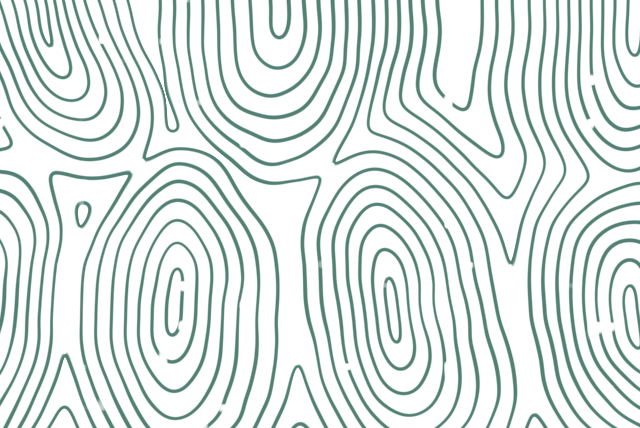
Reproduce this pattern procedurally as a WebGL 1 fragment shader.

```glsl
precision highp float;

uniform vec2 u_resolution;

const vec3 PAPER = vec3(1.0);
const vec3 INK = vec3(0.32, 0.505, 0.455);
const float LINES_PER_UNIT = 30.0;
const float HALF_WIDTH = 0.0037;
const float SOFTNESS = 0.0021;

float hash(vec2 p) {
  return fract(sin(dot(p, vec2(127.1, 311.7))) * 43758.5453);
}

float noise(vec2 p) {
  vec2 cell = floor(p);
  vec2 f = fract(p);
  f = f * f * f * (f * (f * 6.0 - 15.0) + 10.0);
  float low = mix(hash(cell), hash(cell + vec2(1.0, 0.0)), f.x);
  float high = mix(hash(cell + vec2(0.0, 1.0)), hash(cell + vec2(1.0)), f.x);
  return mix(low, high, f.y);
}

vec2 noise2(vec2 p) {
  return vec2(noise(p), noise(p + 37.3)) - 0.5;
}

// Distance to a tall, slanted knot; the rings stretch most near its heart
float knotDistance(vec2 p, vec2 center, float slant, float stretch) {
  vec2 d = p - center;
  d.x += slant * d.y;
  float tall = sqrt(d.y * d.y + stretch * stretch) - stretch;
  return length(vec2(d.x, 0.85 * tall));
}

// Two staggered rows of knots, blended into one height field
float grainHeight(vec2 p, float blend) {
  p += 0.075 * noise2(p * vec2(4.0, 3.0)) + 0.012 * noise2(p * 11.0);
  float sum = 0.0;
  for (int i = 0; i < 4; i++) {
    float n = float(i);
    vec2 lower = vec2(0.53 * n - 0.12, 0.28);
    vec2 upper = vec2(0.1 + 0.55 * n + 0.15 * n * (n - 1.0), 0.98);
    vec2 lowerJitter = 0.07 * noise2(vec2(n * 3.0, 5.0));
    vec2 upperJitter = 0.05 * noise2(vec2(n * 3.0, 9.0));
    float slant = 0.3 * (hash(vec2(n, 2.0)) - 0.5);
    float upperSlant = 0.35 * exp(-2.0 * n);
    sum += exp(-knotDistance(p, lower + lowerJitter, slant, 0.13) / blend);
    sum += exp(-knotDistance(p, upper + upperJitter, upperSlant, 0.17) / blend);
  }
  return -blend * log(sum);
}

// Coverage of evenly spaced contour lines with a width in canvas units
float contourInk(float height, float slope, float halfWidth, float soft) {
  float phase = abs(fract(height * LINES_PER_UNIT) - 0.5);
  float d = phase / (LINES_PER_UNIT * max(slope, 0.02));
  return 1.0 - smoothstep(halfWidth - soft, halfWidth + soft, d);
}

void main() {
  vec2 p = gl_FragCoord.xy / u_resolution.y;
  float blend = 0.022;

  // Slope of the field keeps the stroke width steady
  float step = 0.0015;
  float height = grainHeight(p, blend);
  float dx = grainHeight(p + vec2(step, 0.0), blend) - height;
  float dy = grainHeight(p + vec2(0.0, step), blend) - height;
  float slope = length(vec2(dx, dy)) / step;

  // Hand-drawn variation of stroke width, with a few worn gaps
  float halfWidth = HALF_WIDTH * mix(0.72, 1.28, noise(p * 7.0 + 11.0));
  float wear = smoothstep(0.93, 0.98, noise(p * 21.0 + 4.0));
  float soft = max(SOFTNESS, 0.7 / u_resolution.y);

  float ink = contourInk(height, slope, halfWidth, soft) * (1.0 - wear);
  gl_FragColor = vec4(mix(PAPER, INK, ink), 1.0);
}
```
